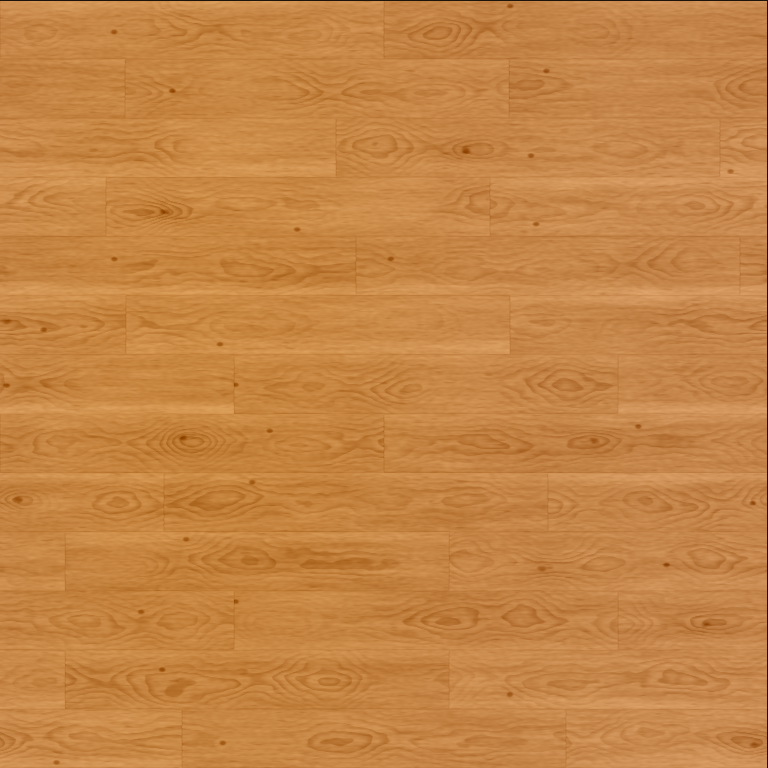
This texture is drawn by a three.js fragment shader. Its source:

```glsl
// Warm honey-toned wood floor: thirteen rows of long staggered planks with arched grain.
varying vec2 vUv;

vec2 hash2(vec2 p) {
  vec3 q = fract(p.xyx * vec3(0.1031, 0.1030, 0.0973));
  q += dot(q, q.yzx + 33.33);
  return fract((q.xx + q.yz) * q.zy);
}

float cornerSlope(vec2 cell, vec2 offset) {
  return dot(hash2(cell) * 2.0 - 1.0, offset);
}

float gradientNoise(vec2 p) {
  vec2 i = floor(p), f = fract(p);
  vec2 w = f * f * f * (f * (f * 6.0 - 15.0) + 10.0);
  vec2 e = vec2(1.0, 0.0);
  return mix(mix(cornerSlope(i, f), cornerSlope(i + e, f - e), w.x),
             mix(cornerSlope(i + e.yx, f - e.yx), cornerSlope(i + 1.0, f - 1.0), w.x), w.y);
}

// Stagger of each row, as a fraction of the plank length
float rowShift(float row) {
  mat4 shifts = mat4(0.0, 0.326, 0.875, 0.276,
                     0.927, 0.328, 0.61, 0.0,
                     0.427, 0.17, 0.61, 0.17,
                     0.474, 0.0, 0.0, 0.0);
  vec4 index = vec4(0.0, 1.0, 2.0, 3.0);
  vec4 column = vec4(equal(index, vec4(floor(row / 4.0))));
  vec4 line = vec4(equal(index, vec4(mod(row, 4.0))));
  return dot(shifts * column, line);
}

void main() {
  // Plank layout: rows counted from the top, two plank lengths across
  float y = (1.0 - vUv.y) * 13.0;
  float row = clamp(floor(y), 0.0, 12.0);
  float along = vUv.x * 2.0 - rowShift(row);
  vec2 plank = vec2(mod(floor(along), 2.0), row);
  vec2 local = vec2(fract(along), y - row);
  vec2 seed = hash2(plank + 7.3);
  vec2 extra = hash2(plank + 41.7);

  // Plank space measured in row heights
  vec2 p = vec2(local.x * 6.5, local.y - 0.5);
  vec2 n = p + floor(seed * 80.0) * vec2(7.0, 3.0);

  // Knot that bends the surrounding grain
  vec2 knotOffset = p - vec2(0.6 + 5.3 * seed.y, (extra.x - 0.5) * 0.4);
  float hasKnot = step(0.5, extra.y);
  float swirl = hasKnot * exp(-dot(knotOffset * vec2(2.2, 5.0), knotOffset * vec2(2.2, 5.0)));

  // Arches and ovals: contours of a warped hyperbolic height field
  float middle = p.y + 0.28 * gradientNoise(vec2(n.x * 0.45, seed.x * 40.0));
  float height = 9.0 * sqrt(middle * middle + 0.012)
               + 5.5 * gradientNoise(vec2(n.x * 0.75, seed.y * 60.0))
               + 1.3 * gradientNoise(n * vec2(1.3, 4.0))
               + 0.35 * gradientNoise(n * vec2(5.0, 9.0)) - 2.2 * swirl;
  float ring = fract(height);
  float latewood = smoothstep(0.25, 0.85, ring) * (1.0 - smoothstep(0.85, 1.0, ring));
  float figure = exp(-9.0 * middle * middle)
               * smoothstep(-0.35, 0.3, gradientNoise(vec2(n.x * 0.55, seed.x * 90.0)) + 0.4 * swirl);

  // Fibres, pores and broad tonal bands
  float tone = 0.22 + 0.4 * (seed.x - 0.5);
  tone -= (0.14 + 0.95 * figure) * latewood;
  tone += 0.75 * gradientNoise(n * vec2(0.4, 4.5));
  tone += 0.65 * gradientNoise(n * vec2(1.6, 19.0) + 5.0);
  tone += 0.55 * gradientNoise(n * vec2(8.0, 27.0) + 9.0);
  tone -= 0.5 * smoothstep(0.22, 0.5, gradientNoise(n * vec2(3.5, 24.0) + 17.0));

  // Paler sapwood on one long edge
  float side = extra.x > 0.5 ? p.y : -p.y;
  tone += 0.75 * seed.y * smoothstep(0.22, 0.46, side + 0.12 * gradientNoise(n * vec2(0.6, 2.0)));

  // Knot heart and a tiny pin speck
  float heart = length(knotOffset * vec2(0.8, 1.3) + 0.04 * gradientNoise(n * 9.0));
  tone -= hasKnot * (1.8 * (1.0 - smoothstep(0.015, 0.09, heart)) + 0.5 * swirl);
  vec2 speck = p - vec2(6.2 * extra.y, (seed.x - 0.5) * 0.85);
  tone -= 2.2 * (1.0 - smoothstep(0.015, 0.055, length(speck * vec2(0.7, 1.0))));

  // Hairline seams
  float seamDistance = min(min(local.x, 1.0 - local.x) / 2.0,
                           min(local.y, 1.0 - local.y) / 13.0);
  tone -= 0.4 * (1.0 - smoothstep(0.0003, 0.0017, seamDistance));

  // Golden cast left of centre, rosier tan toward the right
  vec2 castOffset = (vUv - vec2(0.27, 0.48)) * vec2(2.6, 1.3);
  vec3 wood = mix(vec3(0.769, 0.519, 0.292), vec3(0.772, 0.514, 0.238),
                  exp(-dot(castOffset, castOffset)));
  wood += tone * vec3(0.07, 0.085, 0.09);

  // Thin dark border on the top and right
  float border = min(1.0 - vUv.x, 1.0 - vUv.y);
  wood = mix(vec3(0.09, 0.06, 0.03), wood, smoothstep(0.0005, 0.0019, border));
  gl_FragColor = vec4(wood, 1.0);
}
```
